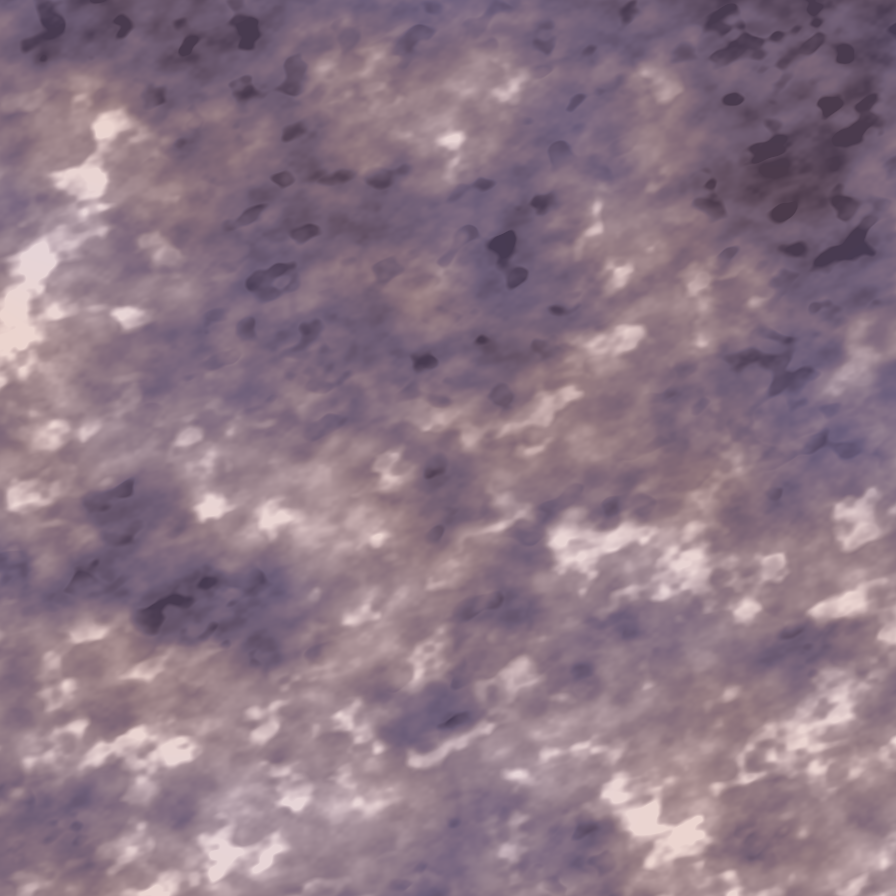
This texture is drawn by a WebGL 2 fragment shader. Its source:

```glsl
#version 300 es
precision highp float;

uniform vec2 u_resolution;
out vec4 fragColor;

// Tone runs in palette steps, from deep shade to highlight
const float BASE_TONE = 2.95;
const float HEIGHT_FALLOFF = 2.0;
const float SHADE_SCALE = 4.2;
const float SHADE_STRENGTH = 2.8;
const float SHADE_TILT = -0.38;
const float MOTTLE_SCALE = 13.0;
const float MOTTLE_STRENGTH = 1.9;
const float GRAIN_SCALE = 42.0;
const float GRAIN_STRENGTH = 1.4;
const float GRAIN_TILT = 0.4;
const float FLECK_SCALE = 27.0;
const float FLECK_STRENGTH = 2.5;
const float SPECK_SCALE = 40.0;
const float SPECK_STRENGTH = 1.6;
const float WARMTH = 0.045;

const int STEPS = 8;
const vec3 PALETTE[STEPS] = vec3[STEPS](
    vec3(0.29, 0.23, 0.31),
    vec3(0.38, 0.31, 0.39),
    vec3(0.44, 0.37, 0.46),
    vec3(0.51, 0.42, 0.49),
    vec3(0.58, 0.49, 0.53),
    vec3(0.66, 0.57, 0.60),
    vec3(0.78, 0.69, 0.71),
    vec3(0.91, 0.83, 0.83)
);

mat2 rotation(float angle) {
    float c = cos(angle), s = sin(angle);
    return mat2(c, -s, s, c);
}

// Integer hash of a lattice cell, from -1 to 1
float hash(ivec2 cell) {
    uvec2 q = uvec2(cell) * uvec2(1597u, 3571u);
    uint h = (q.x ^ (q.y << 7)) + q.y * 7919u;
    h = (h ^ (h >> 15)) * 73244475u;
    h = (h ^ (h >> 13)) * 19349663u;
    h ^= h >> 16;
    return float(h & 65535u) / 32767.5 - 1.0;
}

float noise(vec2 p) {
    ivec2 cell = ivec2(floor(p));
    vec2 f = fract(p);
    f = f * f * f * (f * (f * 6.0 - 15.0) + 10.0);
    float low = mix(hash(cell), hash(cell + ivec2(1, 0)), f.x);
    float high = mix(hash(cell + ivec2(0, 1)), hash(cell + ivec2(1, 1)), f.x);
    return mix(low, high, f.y);
}

// Layered noise, each octave turned to hide the lattice
float fbm(vec2 p, int octaves) {
    mat2 turn = rotation(0.65);
    float sum = 0.0, weight = 1.0, total = 0.0;
    for (int i = 0; i < octaves; i++) {
        sum += weight * noise(p);
        total += weight;
        weight *= 0.5;
        p = turn * p * 2.03 + 17.3;
    }
    return sum / total;
}

vec3 paletteColor(float tone) {
    float t = clamp(tone, 0.0, float(STEPS) - 1.001);
    int i = int(t);
    return mix(PALETTE[i], PALETTE[i + 1], fract(t));
}

void main() {
    vec2 uv = gl_FragCoord.xy / u_resolution.y;

    // Stretched frames: broad bands fall to the right, small marks rise
    vec2 band = rotation(SHADE_TILT) * uv * vec2(1.0);
    band *= vec2(0.6, 1.0);
    vec2 mark = rotation(GRAIN_TILT) * uv;
    mark *= vec2(0.75, 1.1);

    // Soft light and shade
    float relief = HEIGHT_FALLOFF * (0.5 - uv.y);
    relief += SHADE_STRENGTH * fbm(band * SHADE_SCALE + 5.7, 3);
    relief += MOTTLE_STRENGTH * fbm(mark * MOTTLE_SCALE + 31.0, 3);
    float lit = smoothstep(-1.2, 1.2, relief);

    // Fine grain, pale flecks in the light, dark specks in the shade
    float grain = fbm(mark * GRAIN_SCALE + 71.0, 3);
    float fleck = smoothstep(0.05, 0.6, fbm(mark * FLECK_SCALE + 113.0, 3));
    float speck = smoothstep(0.2, 0.55, fbm(mark * SPECK_SCALE + 191.0, 2));

    float tone = BASE_TONE + relief + GRAIN_STRENGTH * grain;
    tone += FLECK_STRENGTH * fleck * lit;
    tone -= SPECK_STRENGTH * speck * (1.0 - lit);

    // Slow drift between brownish and bluish tints
    float drift = fbm(band * 7.0 + 53.0, 2) + 0.5 * (lit - 0.5);
    vec3 color = paletteColor(tone) + WARMTH * drift * vec3(0.4, 0.0, -0.7);
    fragColor = vec4(color, 1.0);
}
```
